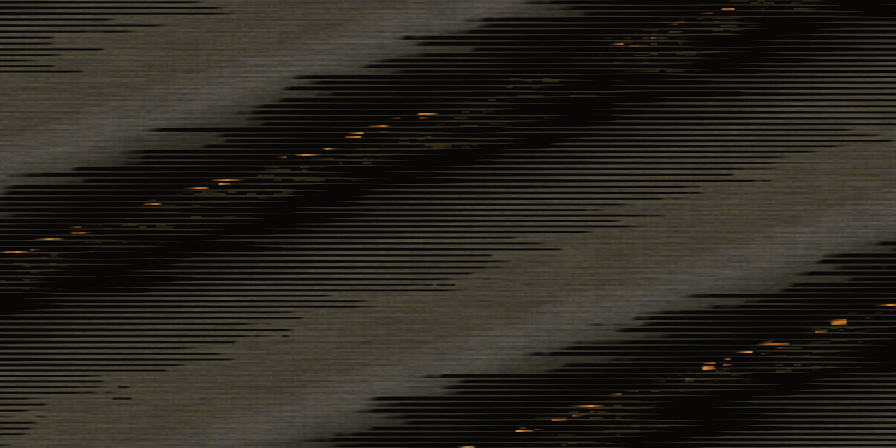
Write a WebGL 1 fragment shader that draws this texture.

```glsl
precision highp float;
// Dark brushed surface: fine horizontal slats crossed by slanted bands of shade.
// A slanted phase sets the width of the black gap in each row; row noise frays
// the band edges, and stretched noise adds grain and a few amber glints.

uniform vec2 u_resolution;

float hash(vec2 p) {
  return fract(sin(dot(p, vec2(127.1, 311.7))) * 43758.5453);
}

// Noise that is smooth along x and independent from row to row
float rowNoise(float x, float row) {
  float i = floor(x);
  float f = fract(x);
  f = f * f * (3.0 - 2.0 * f);
  return mix(hash(vec2(i, row)), hash(vec2(i + 1.0, row)), f);
}

float bump(float x, float center, float radius) {
  return 1.0 - smoothstep(0.0, radius, abs(x - center));
}

void main() {
  vec2 uv = gl_FragCoord.xy / u_resolution.y;

  // Slanted bands: 0 is the end of the light part, 0.5 the deepest black
  float band = 1.28 * (1.0 - uv.y + 0.339 * uv.x) - 0.4;
  float phase = fract(band);

  // Horizontal slats with slightly uneven spacing
  float slats = uv.y * 78.0 + 0.12 * sin(uv.y * 37.0);
  float row = floor(slats);
  float fromGap = abs(fract(slats) - 0.5);
  float blur = 78.0 / u_resolution.y;

  // Every row enters and leaves the dark band at its own place
  float fray = 0.09 * (hash(vec2(row, 7.0)) - 0.5)
             + 0.06 * (rowNoise(uv.x * 7.0, row) - 0.5)
             + 0.016 * (rowNoise(uv.x * 45.0, row + 90.0) - 0.5);
  float q = phase + fray;
  float present = smoothstep(0.15, 0.18, q) * (1.0 - smoothstep(0.81, 0.835, q));
  float gapWidth = mix(0.34, 0.17, smoothstep(0.48, 0.82, q));
  gapWidth += 0.26 * bump(q, 0.48, 0.07) + 0.12 * bump(q, 0.3, 0.1);
  float gap = present * clamp((gapWidth - fromGap) / blur + 0.5, 0.0, 1.0);

  // Stray short gaps inside the light part
  float stray = smoothstep(0.91, 0.95, rowNoise(uv.x * 11.0, row + 300.0));
  stray *= smoothstep(0.66, 0.75, phase) * (1.0 - smoothstep(0.88, 0.96, phase));
  gap = max(gap, 0.8 * stray * clamp((0.2 - fromGap) / blur + 0.5, 0.0, 1.0));

  // Grain: long and short streaks on finer rows
  float fineRow = floor(uv.y * 230.0);
  float streak = rowNoise(uv.x * 14.0, fineRow + 500.0) - 0.5;
  float speck = rowNoise(uv.x * 75.0, fineRow + 900.0) - 0.5;
  vec3 olive = vec3(0.275, 0.255, 0.212);
  vec3 gray = vec3(0.305, 0.29, 0.262);
  float sheen = bump(phase, 0.08, 0.14);
  vec3 color = mix(olive, gray, max(sheen, 0.5 * bump(phase, 0.62, 0.2)));
  color *= 1.0 + 0.2 * streak + 0.18 * speck;
  color *= 1.0 - 0.1 * bump(fromGap, 0.0, 0.3);
  color -= vec3(0.03, 0.03, 0.08) * smoothstep(0.28, 0.42, speck);

  // Slats dim through the dark part and sink before its lower edge
  float shade = smoothstep(0.07, 0.2, phase) * (1.0 - smoothstep(0.5, 0.7, phase));
  color *= 1.0 - 0.3 * shade;
  color *= 1.0 - 0.55 * bump(q, 0.48, 0.07);

  vec3 black = vec3(0.036, 0.027, 0.018);
  color = mix(color, black, gap);

  // Broken olive threads and amber glints along the middle of the dark part
  float thread = smoothstep(0.6, 0.72, rowNoise(uv.x * 50.0, fineRow + 40.0));
  thread *= bump(q, 0.39, 0.06) * step(0.55, hash(vec2(fineRow, 3.0)));
  color = mix(color, vec3(0.24, 0.2, 0.1), 0.7 * thread);
  float glint = smoothstep(0.66, 0.8, rowNoise(uv.x * 24.0, fineRow + 70.0));
  glint *= bump(phase, 0.335, 0.022) * step(0.5, hash(vec2(fineRow, 5.0)));
  vec3 amber = mix(vec3(0.6, 0.28, 0.04), vec3(0.85, 0.62, 0.3), speck + 0.5);
  color = mix(color, amber, glint);

  gl_FragColor = vec4(color, 1.0);
}
```
